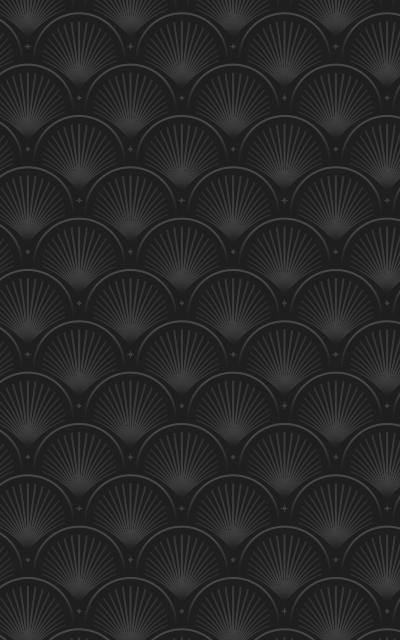
A Shadertoy shader for this pattern:

```glsl
// Dark Art Deco scallops: staggered rows of arches, each holding a fan of curved rays
// and a small four-pointed star. Rows are painted from back to front, so that
// lower scales cover upper ones; every shape is a smoothed distance function.

// Lengths below are in units of one horizontal repeat.
const float REPEATS_ACROSS = 3.896;
const vec2  PHASE = vec2(0.771, 0.663);    // centre of one arch
const float ROW_STEP = 0.5;
const float ARCH_RADIUS = 0.441;
const float ARCH_HALF_WIDTH = 0.010;
const vec2  FAN_FOCUS = vec2(0.0, -0.30);
const float FAN_REACH = 0.362;             // ray tips lie on this circle
const float FAN_HALF_ANGLE = 1.01;
const float RAYS_PER_SIDE = 9.0;
const float RAY_HALF_WIDTH = 0.0098;
const vec2  STAR_CENTRE = vec2(0.0, -0.382);
const float STAR_SIZE = 0.034;
const vec3  GROUND = vec3(0.118);
const vec3  ARCH_COLOUR = vec3(0.275);
const vec3  FAN_COLOUR = vec3(0.268);
const vec3  STAR_COLOUR = vec3(0.235);

// Coverage of a shape from its signed distance.
float fill(float dist, float pixel) {
    return 1.0 - smoothstep(-0.6 * pixel, 0.6 * pixel, dist);
}

// Rays leave the focus close together and bend outward as they rise.
float fanDistance(vec2 p) {
    vec2 v = p - FAN_FOCUS;
    float r = length(v);
    float angle = atan(v.x, v.y + 1e-5);
    float spacing = FAN_HALF_ANGLE * mix(0.6, 1.0, min(r / 0.6, 1.0)) / RAYS_PER_SIDE;
    float ray = clamp(round(angle / spacing), -RAYS_PER_SIDE, RAYS_PER_SIDE);
    float halfWidth = RAY_HALF_WIDTH * smoothstep(0.0, 0.13, r)
                    * (1.0 - 0.3 * abs(ray) / RAYS_PER_SIDE);
    float side = r * abs(angle - ray * spacing) - halfWidth;
    return max(side, length(p) - FAN_REACH);
}

// Brightest just above the focus, dimmer toward the tips and sides.
float fanGlow(vec2 p) {
    float r = length(p - FAN_FOCUS);
    float rise = smoothstep(-0.03, 0.22, r);
    float sideFade = 1.0 - 0.55 * min(abs(p.x) / FAN_REACH, 1.0);
    return rise * sideFade * (1.0 - 0.5 * r);
}

float starDistance(vec2 p) {
    vec2 a = pow(abs(p - STAR_CENTRE) + 1e-5, vec2(0.65));
    return pow(a.x + a.y, 1.0 / 0.65) - STAR_SIZE;
}

// One scale, with p measured from the centre of its arch.
vec3 paintScale(vec3 behind, vec2 p, float pixel) {
    float archDist = length(vec2(p.x, max(p.y, 0.0))) - ARCH_RADIUS;
    vec3 colour = mix(behind, GROUND, fill(archDist - ARCH_HALF_WIDTH, pixel));

    colour = mix(colour, FAN_COLOUR, fill(fanDistance(p), pixel) * fanGlow(p));
    colour = mix(colour, STAR_COLOUR, fill(starDistance(p), pixel));

    float archFade = smoothstep(-0.12, 0.85, p.y / ARCH_RADIUS);
    float arch = fill(abs(archDist) - ARCH_HALF_WIDTH, pixel);
    return mix(colour, ARCH_COLOUR, arch * archFade);
}

void mainImage(out vec4 fragColor, in vec2 fragCoord) {
    float pixel = REPEATS_ACROSS / iResolution.x;
    vec2 p = fragCoord * pixel - PHASE;

    // Lowest row whose arch can reach this point, then the rows behind it.
    float frontRow = ceil((p.y - ROW_STEP) / ROW_STEP);
    vec3 colour = GROUND;
    for (int k = 2; k >= 0; k--) {
        float row = frontRow + float(k);
        vec2 q = p - vec2(0.5 * mod(row, 2.0), row * ROW_STEP);
        q.x = fract(q.x + 0.5) - 0.5;
        colour = paintScale(colour, q, pixel);
    }
    fragColor = vec4(colour, 1.0);
}
```
